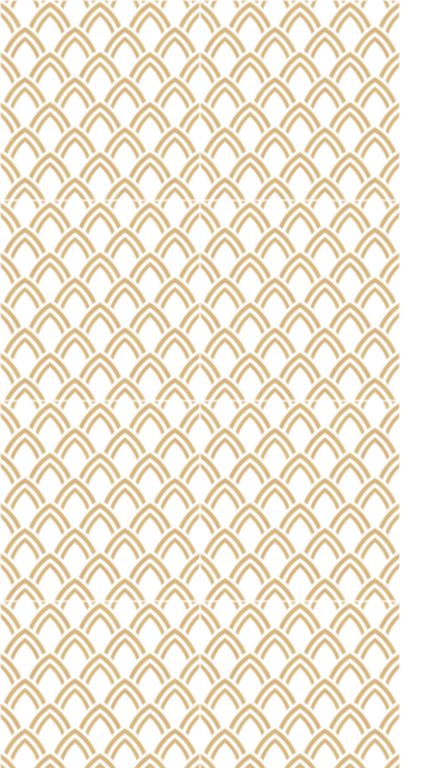
A Shadertoy shader for this pattern:

```glsl
// Gold pointed scales on white, each a steep outer arch with a smaller arch inside.
// Rows are layered downward so lower scales cut the feet of upper ones; the
// field is split into square sheets with pale seams and a blank right margin.

float hash(vec2 p) {
    return fract(sin(dot(p, vec2(127.1, 311.7))) * 43758.5);
}

float valueNoise(vec2 p) {
    vec2 i = floor(p), f = fract(p);
    f = f * f * (3.0 - 2.0 * f);
    return mix(mix(hash(i), hash(i + vec2(1, 0)), f.x),
               mix(hash(i + vec2(0, 1)), hash(i + vec2(1, 1)), f.x), f.y);
}

// Signed distance to a pointed arch with its apex at the origin, y downward
float archDistance(vec2 p) {
    vec2 center = vec2(-27.0, 45.0);
    return length(vec2(abs(p.x), p.y) - center) - length(center);
}

// Soft band covering depths from start to end
float band(float depth, float start, float end, float soft) {
    return smoothstep(start - soft, start + soft, depth)
         * (1.0 - smoothstep(end - soft, end + soft, depth));
}

// Gold coverage of the overlapping scales
float scaleInk(vec2 p, float soft) {
    float ink = 0.0;
    float firstRow = floor((p.y - 2.0) / 25.0) - 1.0;
    for (int j = 0; j < 3; j++) {
        float row = firstRow + float(j);
        float shift = 25.0 * mod(row, 2.0);
        vec2 local = vec2(mod(p.x - shift + 25.0, 50.0) - 25.0,
                          p.y - 2.0 - 25.0 * row);
        float depth = -archDistance(local);
        float arches = max(band(depth, 0.0, 4.3, soft),
                           band(depth, 7.9, 11.6, soft));
        // A white rim separates each scale from the row behind
        float cover = smoothstep(-3.0 - soft, -3.0 + soft, depth);
        ink = mix(ink, arches, cover);
    }
    return ink;
}

void mainImage(out vec4 fragColor, in vec2 fragCoord) {
    // Canvas is 432 by 768 units, measured from the top left
    vec2 p = fragCoord / iResolution.xy * vec2(432.0, 768.0);
    p.y = 768.0 - p.y;
    float pixel = 768.0 / iResolution.y;
    float soft = max(1.4, 0.7 * pixel);

    vec2 sheet = fract(p / vec2(200.0, 200.4)) * 200.0;
    float ink = scaleInk(sheet, soft);

    // Pale seams where sheets meet
    vec2 seam = min(sheet, 200.0 - sheet);
    vec2 fade = 1.0 - smoothstep(vec2(0.2), vec2(2.2), seam);
    ink *= 1.0 - 0.65 * max(fade.x, fade.y);

    // Blank right margin
    ink *= 1.0 - smoothstep(-0.5 * pixel, 0.5 * pixel, p.x - 400.0);

    // Slight tint drift in the gold
    vec3 gold = mix(vec3(0.835, 0.695, 0.50), vec3(0.85, 0.735, 0.505),
                    valueNoise(sheet / 9.0));
    fragColor = vec4(mix(vec3(1.0), gold, ink), 1.0);
}
```
